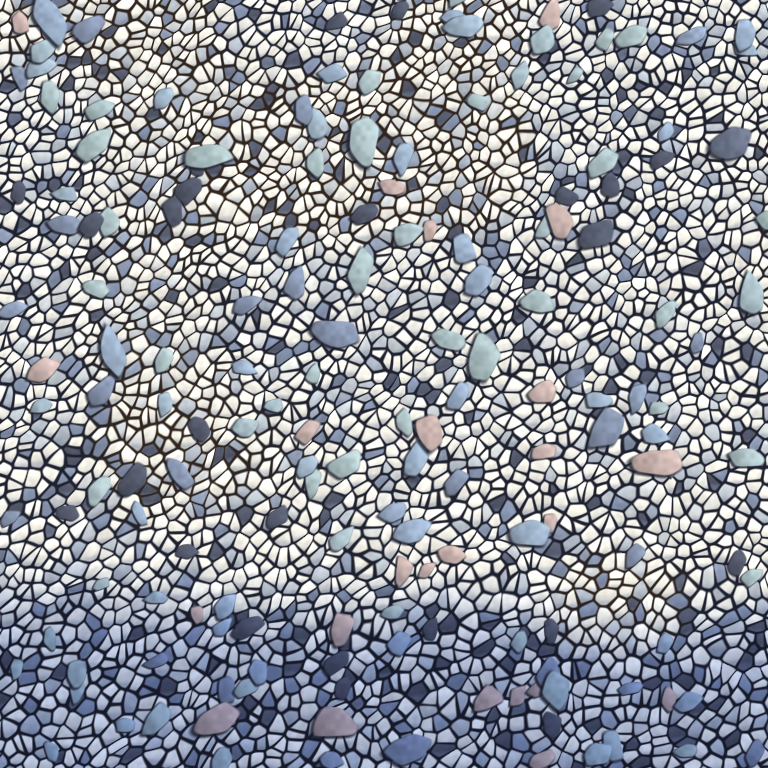
A Shadertoy shader for this texture:

```glsl
// Sunlit gravel with a soft blue shadow along the lower edge.
// Small grains are rounded Voronoi cells with dark gaps between them;
// larger stones are scattered smooth polygons laid over the grains.

const vec3 CREAM = vec3(1.0, 0.99, 0.95);
const vec3 PALE_GREY = vec3(0.76, 0.79, 0.82);
const vec3 BLUE_GREY = vec3(0.53, 0.58, 0.68);
const vec3 SLATE = vec3(0.33, 0.35, 0.42);
const vec3 SAGE = vec3(0.68, 0.76, 0.77);
const vec3 SKY_GREY = vec3(0.62, 0.70, 0.80);
const vec3 ROSE = vec3(0.79, 0.70, 0.68);
const vec3 GAP_BLUE = vec3(0.12, 0.13, 0.18);
const vec3 GAP_BROWN = vec3(0.19, 0.15, 0.12);
const vec3 SHADE_TINT = vec3(0.70, 0.75, 0.88);
const vec2 LIGHT = vec2(0.8, 0.6);

vec2 hash2(vec2 p) {
    vec3 q = fract(p.xyx * vec3(0.1031, 0.1030, 0.0973));
    q += dot(q, q.yzx + 33.33);
    return fract((q.xx + q.yz) * q.zy);
}

float noise(vec2 p) {
    vec2 i = floor(p), f = fract(p);
    f = f * f * (3.0 - 2.0 * f);
    float low = mix(hash2(i).x, hash2(i + vec2(1, 0)).x, f.x);
    float high = mix(hash2(i + vec2(0, 1)).x, hash2(i + vec2(1, 1)).x, f.x);
    return mix(low, high, f.y);
}

vec2 rotate(vec2 p, float a) {
    float c = cos(a), s = sin(a);
    return vec2(c * p.x + s * p.y, c * p.y - s * p.x);
}

vec2 site(vec2 cell) {
    return cell + 0.5 + 0.88 * (hash2(cell) - 0.5);
}

// Rounded distance to the cell border; also gives the cell and the offset in it
float grainBorder(vec2 p, out vec2 cell, out vec2 offset) {
    vec2 base = floor(p);
    float nearest = 1e3;
    cell = base;
    offset = vec2(0.0);
    for (int k = 0; k < 9; k++) {
        vec2 c = base + vec2(k % 3 - 1, k / 3 - 1);
        vec2 r = p - site(c);
        if (dot(r, r) < nearest) { nearest = dot(r, r); cell = c; offset = r; }
    }
    float sum = 0.0;
    for (int k = 0; k < 25; k++) {
        if (k == 12) continue;
        vec2 toSite = site(cell + vec2(k % 5 - 2, k / 5 - 2)) - p;
        vec2 across = toSite + offset;
        sum += exp(-24.0 * dot(0.5 * (toSite - offset), normalize(across)));
    }
    return -log(sum) / 24.0;
}

vec3 grainColor(float pick, float tone, float shade) {
    vec3 c = mix(CREAM, PALE_GREY, smoothstep(0.60, 0.80, pick + 0.06 * shade));
    c = mix(c, BLUE_GREY, smoothstep(0.83, 0.90, pick + 0.04 * shade));
    c = mix(c, SLATE, smoothstep(0.93, 0.96, pick + 0.02 * shade));
    return c * (0.92 + 0.12 * tone);
}

vec3 gravel(vec2 p, float brown, float shade) {
    vec2 cell, offset;
    float border = grainBorder(p, cell, offset);
    vec2 h = hash2(cell + 71.3);
    float lit = dot(offset, LIGHT);
    vec3 c = grainColor(h.x, h.y, shade) * (1.0 + 0.16 * lit);
    c = mix(c, BLUE_GREY, 0.4 * smoothstep(0.12, 0.5, -lit));
    c *= 0.95 + 0.1 * noise(p * 3.0);
    float gap = 0.07 * (noise(p * 0.8 + 9.0) - 0.45) + 0.02 * h.y;
    float body = smoothstep(0.0, 0.15, border - gap + 0.06 * lit);
    return mix(mix(GAP_BLUE, GAP_BROWN, brown), c, body);
}

// Smooth polygon with six sides at random angles and distances
float stoneShape(vec2 p, vec2 seed) {
    float sum = 0.0;
    for (int i = 0; i < 6; i++) {
        vec2 h = hash2(seed + float(i) * 7.7);
        float a = (float(i) + 0.7 * h.x) * 1.0472;
        sum += exp(9.0 * (dot(p, vec2(cos(a), sin(a))) - 0.75 - 0.4 * h.y));
    }
    return log(sum) / 9.0;
}

vec3 stoneColor(vec2 h) {
    vec3 c = mix(SAGE, SKY_GREY, smoothstep(0.2, 0.6, h.x));
    c = mix(c, BLUE_GREY, smoothstep(0.6, 0.7, h.x));
    c = mix(c, SLATE, smoothstep(0.82, 0.88, h.x));
    return mix(c, ROSE, step(0.9, h.y));
}

// Lays one grid of scattered stones, with contact shadows, over the ground
vec3 addStones(vec3 ground, vec2 uv, float grid, float share, float size) {
    vec2 p = uv * grid;
    for (int k = 0; k < 9; k++) {
        vec2 cell = floor(p) + vec2(k % 3 - 1, k / 3 - 1);
        vec2 h = hash2(cell + grid * 3.1), g = hash2(cell + grid + 41.0);
        if (h.x > share) continue;
        float radius = size * (0.75 + 0.5 * h.y);
        vec2 stretch = radius * vec2(1.25 + 0.3 * g.y, 0.85);
        float angle = 0.9 + 2.4 * (g.x - 0.5);
        vec2 r = p - cell - 0.5 - 0.6 * (g - 0.5);
        if (length(r) > 3.0 * radius) continue;
        float body = stoneShape(rotate(r, angle) / stretch, cell);
        float shadow = stoneShape(rotate(r + 0.18 * radius * LIGHT, angle) / stretch, cell);
        float soft = 0.0016 * grid / radius;
        ground = mix(ground, GAP_BLUE, 0.85 * (1.0 - smoothstep(-0.05, 0.2, shadow)));
        vec3 c = stoneColor(hash2(cell + 17.0)) * (1.0 + 0.12 * dot(r, LIGHT) / radius);
        c *= 0.92 + 0.16 * noise(uv * 150.0);
        ground = mix(ground, c, 1.0 - smoothstep(-soft, soft, body));
    }
    return ground;
}

void mainImage(out vec4 fragColor, in vec2 fragCoord) {
    vec2 uv = fragCoord / iResolution.y;
    float edge = 0.21 + 0.07 * (noise(vec2(uv.x * 5.0, 2.0)) - 0.5) - 0.03 * uv.x;
    float shade = 1.0 - smoothstep(edge - 0.06, edge + 0.08, uv.y);
    // Grains shrink gently towards the top and lean along a diagonal
    vec2 p = vec2((uv.x - 0.5) * (53.0 + 11.0 * uv.y), 53.0 * uv.y + 5.5 * uv.y * uv.y);
    p += 0.7 * vec2(noise(p * 0.35), noise(p * 0.35 + 50.0));
    p = rotate(p, 0.9) * vec2(0.90, 1.12);
    float brown = smoothstep(0.45, 0.75, noise(uv * 5.0 + 3.0)) * (1.0 - shade);
    vec3 color = gravel(p, brown, shade);
    color = addStones(color, uv, 26.0, 0.20, 0.32);
    color = addStones(color, uv, 12.0, 0.28, 0.21);
    color *= mix(vec3(1.0), SHADE_TINT, shade);
    fragColor = vec4(clamp(color, 0.0, 1.0), 1.0);
}
```
